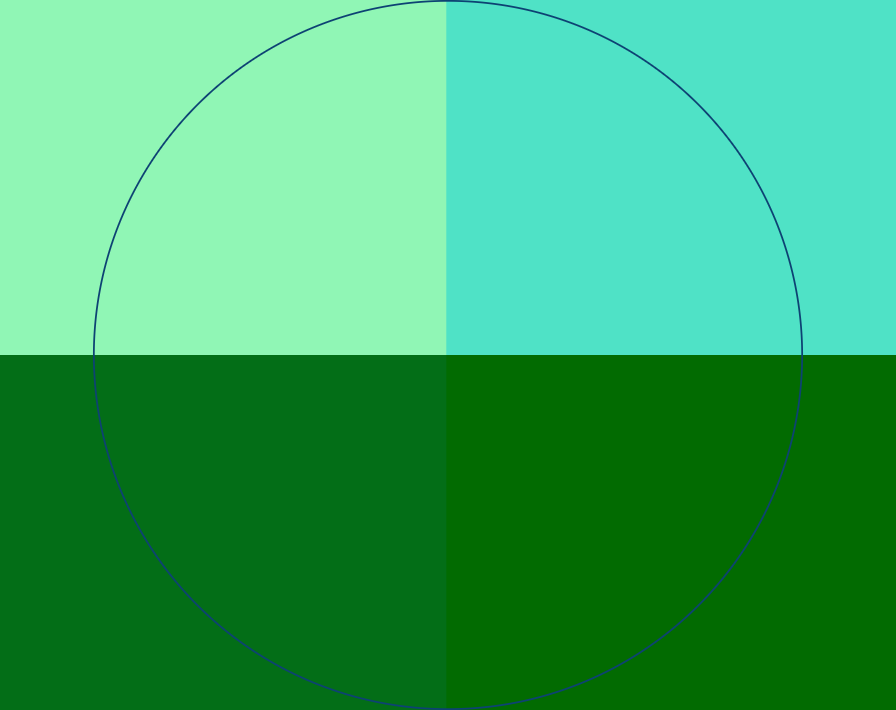
Reproduce this background procedurally as a WebGL 2 fragment shader.

```glsl
#version 300 es
precision highp float;

uniform vec2 u_resolution;
out vec4 fragColor;

const vec3 MINT = vec3(0.565, 0.965, 0.71);
const vec3 TURQUOISE = vec3(0.31, 0.886, 0.775);
const vec3 PINE = vec3(0.012, 0.43, 0.09);
const vec3 GREEN = vec3(0.008, 0.42, 0.005);
const vec3 NAVY = vec3(0.05, 0.26, 0.45);

// Antialiased step: 0 on the negative side, 1 on the positive side
float edge(float dist, float pixel) {
    return clamp(dist / pixel + 0.5, 0.0, 1.0);
}

// Coverage of a circular outline
float ring(vec2 p, float radius, float width, float pixel) {
    return edge(0.5 * width - abs(length(p) - radius), pixel);
}

// Four flat colours meeting at the origin of p
vec3 quadrants(vec2 p, float pixel) {
    float right = edge(p.x, pixel);
    float top = edge(p.y, pixel);
    vec3 lower = mix(PINE, GREEN, right);
    vec3 upper = mix(MINT, TURQUOISE, right);
    return mix(lower, upper, top);
}

void main() {
    // Centred coordinates, one unit per canvas height
    float pixel = 1.0 / u_resolution.y;
    vec2 p = (gl_FragCoord.xy - 0.5 * u_resolution) * pixel;

    // The vertical seam lies slightly left of centre
    vec2 seamOffset = vec2(-0.0024, 0.0);
    vec3 color = quadrants(p - seamOffset, pixel);

    // Thin circle spanning the full height
    color = mix(color, NAVY, ring(p, 0.4988, 0.0025, pixel));

    fragColor = vec4(color, 1.0);
}
```
